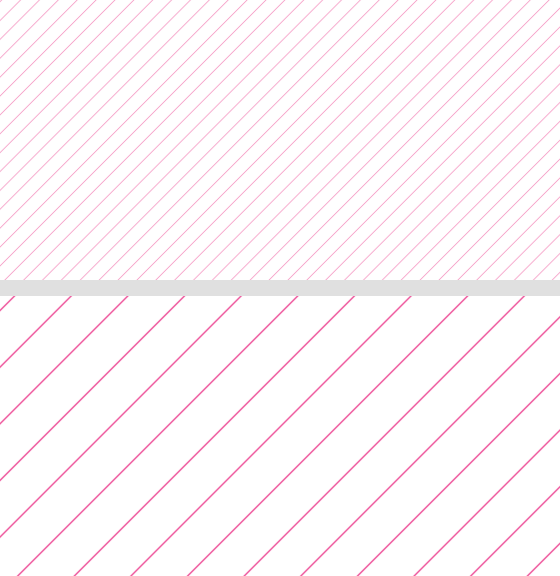
Top: the whole. Bottom: its middle third, enlarged.
Write a Shadertoy shader that draws this pattern.

```glsl
// Thin pink diagonal pinstripes, evenly spaced on white.
// One 45 degree coordinate is folded into repeats; each hairline is a band
// blurred by a soft pixel footprint, so it stays smooth at any size.

const vec3 PAPER = vec3(1.0);
const vec3 PINK = vec3(0.93, 0.30, 0.59);

const float SPACING = 0.06742;    // horizontal gap between lines, in canvas heights
const float OFFSET = 0.006;       // first line, measured from the top left corner
const float LINE_WIDTH = 0.00168; // measured across the line
const float PIXEL_BLUR = 0.39;    // footprint deviation, in pixels

// Signed distance to the centre of the nearest repeat
float repeatDistance(float position, float period) {
    return (fract(position / period + 0.5) - 0.5) * period;
}

// Smooth step with the slope of a Gaussian edge
float softEdge(float distance, float deviation) {
    return 1.0 / (1.0 + exp(-1.702 * distance / deviation));
}

// Share of the footprint covered by a band of the given width
float bandCoverage(float distance, float width, float deviation) {
    float fromCentre = abs(distance);
    return softEdge(0.5 * width - fromCentre, deviation)
         - softEdge(-0.5 * width - fromCentre, deviation);
}

void mainImage(out vec4 fragColor, in vec2 fragCoord) {
    vec2 uv = fragCoord / iResolution.y;
    float blur = PIXEL_BLUR / iResolution.y;

    // Lines rise to the right: x plus depth below the top is constant on each
    float diagonal = uv.x + 1.0 - uv.y - OFFSET;
    float across = repeatDistance(diagonal, SPACING) * sqrt(0.5);

    float ink = bandCoverage(across, LINE_WIDTH, blur);
    fragColor = vec4(mix(PAPER, PINK, ink), 1.0);
}
```
